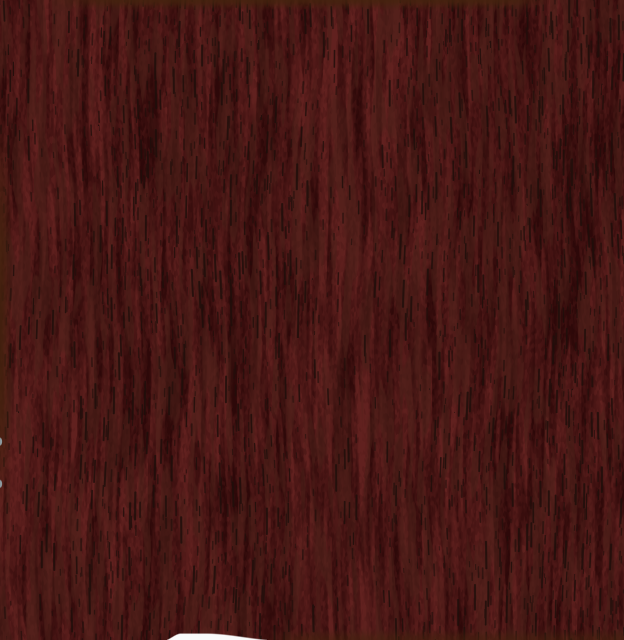
Give the GLSL for this texture, as a Shadertoy shader.

```glsl
// Dark red mahogany veneer with fine upright fibres and short black pores.
// Stretched cellular noise makes the fibres, random capsules make the pores,
// and layered sines make the broad bands; worn brown edges frame the sheet.

vec2 hash2(vec2 p) {
    vec3 q = fract(p.xyx * vec3(0.1031, 0.1030, 0.0973));
    q += dot(q, q.yzx + 33.33);
    return fract((q.xx + q.yz) * q.zy);
}

// Cellular noise: random cell tones blended by distance to each cell point.
float cellTone(vec2 p) {
    vec2 base = floor(p);
    float total = 0.0, weights = 0.0;
    for (int j = -1; j <= 1; j++)
    for (int i = -1; i <= 1; i++) {
        vec2 id = base + vec2(i, j);
        vec2 d = id + hash2(id) - p;
        float w = exp(-7.0 * dot(d, d));
        total += w * hash2(id + 57.0).x;
        weights += w;
    }
    return total / weights;
}

// Upright capsules scattered one per cell; density is the share of cells used.
float pores(vec2 p, vec2 grid, float halfLength, float radius, float density) {
    float soft = 0.7 / iResolution.y;
    vec2 base = floor(p * grid);
    float cover = 0.0;
    for (int j = -1; j <= 1; j++)
    for (int i = -1; i <= 1; i++) {
        vec2 id = base + vec2(i, j);
        vec2 rnd = hash2(id + 19.0);
        vec2 d = p - (id + hash2(id)) / grid;
        d.y = max(abs(d.y) - halfLength * (0.25 + 0.75 * rnd.y), 0.0);
        float r = radius * (0.6 + 0.5 * rnd.y);
        float mark = 1.0 - smoothstep(r - soft, r + soft, length(d));
        cover = max(cover, mark * step(rnd.x, density));
    }
    return cover;
}

void mainImage(out vec4 fragColor, in vec2 fragCoord) {
    vec2 uv = fragCoord / iResolution.xy;
    vec2 p = fragCoord / iResolution.y;

    // Fibres lean and sway slightly
    vec2 g = p;
    g.x += 0.003 * sin(7.0 * p.y + 9.0 * p.x) + 0.0015 * sin(19.0 * p.y - 13.0 * p.x);

    // Broad dark and light bands
    float x = g.x - 0.035 * uv.y;
    float band = -0.5 * cos(11.0 * (x - 0.28)) + 0.3 * sin(27.0 * x + 1.2 * sin(3.0 * p.y))
               + 0.25 * sin(61.0 * x + 2.0 * sin(4.0 * p.y));
    band += 1.6 * (cellTone(g * vec2(16.0, 2.2) + 7.0) - 0.5);

    // Fibre tone from coarse to fine
    float tone = 0.54 + 0.13 * band;
    tone += 0.55 * (cellTone(g * vec2(75.0, 5.0) + 31.0) - 0.5);
    tone += 1.05 * (cellTone(g * vec2(160.0, 11.0)) - 0.5);
    tone += 0.50 * (cellTone(g * vec2(330.0, 130.0) + 83.0) - 0.5);
    vec3 color = mix(vec3(0.20, 0.043, 0.043), vec3(0.345, 0.112, 0.105), clamp(tone, -0.15, 1.25));

    // Brownish fibres among the red ones
    float brown = cellTone(g * vec2(120.0, 14.0) + 211.0);
    color = mix(color, vec3(0.29, 0.125, 0.095), 0.55 * smoothstep(0.42, 0.8, brown));

    // Long pores and small specks, denser in the dark bands
    float density = clamp(0.36 - 0.22 * band, 0.08, 0.75);
    float pore = pores(g, vec2(105.0, 16.0), 0.021, 0.0015, density);
    pore = max(pore, 0.75 * pores(g + 3.0, vec2(150.0, 38.0), 0.009, 0.0013, 0.7 * density));
    color = mix(color, vec3(0.115, 0.055, 0.04), 0.82 * pore);

    // Worn brown edges
    float wear = 0.8 * (1.0 - smoothstep(0.0, 0.022, uv.x)) * smoothstep(0.15, 0.4, uv.y) * (1.0 - smoothstep(0.6, 0.85, uv.y));
    wear = max(wear, 0.8 * smoothstep(0.982, 1.0, uv.y) * smoothstep(0.05, 0.2, uv.x) * (1.0 - smoothstep(0.8, 0.9, uv.x)));
    wear = max(wear, 0.5 * (1.0 - smoothstep(0.0, 0.02, uv.y)) * smoothstep(0.4, 0.5, uv.x));
    color = mix(color, vec3(0.27, 0.14, 0.055), wear);

    // Pale chips in the lower and left borders
    float soft = 1.0 / iResolution.y;
    float chipTop = 0.011 * smoothstep(0.262, 0.29, uv.x) * (1.0 - smoothstep(0.33, 0.45, uv.x)) - 0.001;
    float chip = 1.0 - smoothstep(chipTop - soft, chipTop + soft, uv.y);
    chip *= step(0.0, chipTop);
    float nickDistance = length(vec2(uv.x, abs(uv.y - 0.277) - 0.033) / vec2(0.004, 0.007));
    color = mix(color, vec3(0.55, 0.6, 0.62), 1.0 - smoothstep(0.6, 1.1, nickDistance));
    color = mix(color, vec3(0.98), chip);

    fragColor = vec4(clamp(color, 0.0, 1.0), 1.0);
}
```
